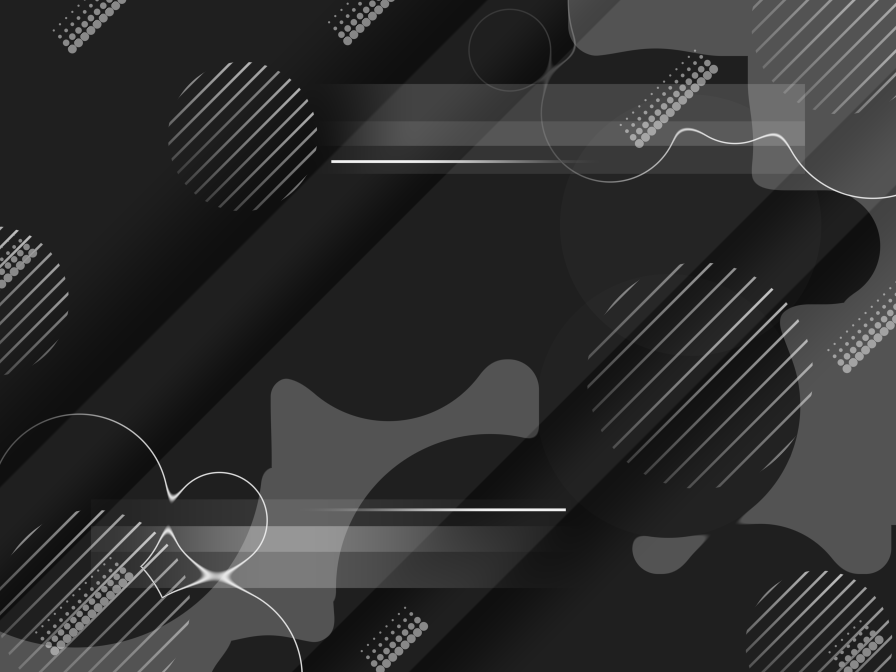
Reproduce this background procedurally as a WebGL 1 fragment shader.

```glsl
precision highp float;
uniform vec2 u_resolution;

const vec2 CANVAS = vec2(7.68, 5.76);  // design units, y runs down
const vec3 BASE = vec3(0.122);
const vec3 SHADE = vec3(0.05);
const vec3 GREY = vec3(0.325);
const vec3 LIGHT = vec3(0.95);
const float DIAGONAL = 0.7071;
const float BLEND = 0.14;              // softness of blob joints
const float STRIPE_GAP = 0.18;         // relative to disc radius
const float STRIPE_HALF = 0.011;
const float DOT_PITCH = 0.075;
const float DOT_RADIUS = 0.038;
const float CURVE_HALF = 0.006;

float pixel;

float hash(float n) {
  n = fract(n * 0.1031);
  n *= n + 33.33;
  return fract(n * (n + n));
}

float fill(float d) { return 1.0 - smoothstep(-pixel, pixel, d); }

float disc(vec2 p, float x, float y, float r) { return length(p - vec2(x, y)) - r; }

float box(vec2 p, vec2 lo, vec2 hi, float r) {
  vec2 q = abs(p - 0.5 * (lo + hi)) - 0.5 * (hi - lo) + r;
  return length(max(q, 0.0)) + min(max(q.x, q.y), 0.0) - r;
}

float join(float a, float b, float k) {
  float h = max(k - abs(a - b), 0.0) / k;
  return min(a, b) - 0.25 * h * h * k;
}

float carve(float a, float b) { return -join(-a, b, BLEND); }

// Rotated frame: x runs up-right, y runs down-right
vec2 slant(vec2 d) { return DIAGONAL * vec2(d.x - d.y, d.x + d.y); }

// One sharp side at edge, fading over a signed reach
float shadow(float s, float edge, float reach) {
  float t = (s - edge) / reach;
  return smoothstep(0.0, 0.03, t) * (1.0 - smoothstep(0.0, 1.0, t));
}

float rightBlob(vec2 p) {
  float d = box(p, vec2(4.87, -2.0), vec2(9.0, 0.48), 0.26);
  d = min(d, box(p, vec2(6.41, -2.0), vec2(9.0, 1.73), 0.33));
  d = min(d, box(p, vec2(6.66, 2.56), vec2(9.0, 4.5), 0.28));
  d = min(d, box(p, vec2(7.2, -1.0), vec2(9.0, 4.5), 0.1));
  d = min(d, box(p, vec2(5.42, 3.8), vec2(7.64, 4.92), 0.22));
  d = carve(d, disc(p, 5.62, 1.24, 0.81));
  float pocket = length(p - vec2(clamp(p.x, 6.5, 7.07), 2.11)) - 0.475;
  d = carve(d, pocket);
  d = carve(d, disc(p, 5.73, 3.48, 1.13));
  return carve(d, disc(p, 6.52, 5.27, 0.78));
}

float leftBlob(vec2 p) {
  float d = box(p, vec2(2.32, 3.24), vec2(3.6, 5.2), 0.16);
  d = min(d, box(p, vec2(3.3, 3.08), vec2(4.62, 5.0), 0.26));
  d = min(d, box(p, vec2(-1.0, 4.0), vec2(2.9, 5.51), 0.24));
  d = min(d, box(p, vec2(-1.0, 5.0), vec2(2.0, 7.0), 0.1));
  d = carve(d, disc(p, 3.33, 2.64, 0.97));
  d = carve(d, disc(p, 4.2, 5.04, 1.32));
  d = carve(d, disc(p, 2.3, 6.0, 0.54));
  return carve(d, disc(p, 0.65, 3.95, 1.6));
}

float upperCurve(vec2 p) {
  float d = join(disc(p, 5.23, 0.97, 0.59), disc(p, 6.3, 0.75, 0.48), 0.25);
  d = join(d, disc(p, 7.48, 0.9, 0.8), 0.25);
  d = join(d, disc(p, 4.37, 0.43, 0.35), 0.15);
  d = join(d, min(disc(p, 5.9, 0.0, 1.03), disc(p, 7.4, 0.0, 0.9)), 0.15);
  return fill(abs(d) - CURVE_HALF) * mix(0.12, 0.9, smoothstep(4.4, 6.3, p.x));
}

float lowerCurve(vec2 p) {
  float d = join(disc(p, 0.68, 4.31, 0.76), disc(p, 1.88, 4.46, 0.41), 0.15);
  d = join(d, disc(p, 1.8, 5.8, 0.79), 0.3);
  d = min(d, disc(p, 0.4, 5.6, 1.1));
  return fill(abs(d) - CURVE_HALF) * mix(0.3, 0.9, smoothstep(0.2, 1.5, p.x));
}

float stripes(vec2 p, float x, float y, float r) {
  vec2 q = slant(p - vec2(x, y));
  float gap = r * STRIPE_GAP;
  float id = floor(q.y / gap);
  float line = fill(abs(q.y - (id + 0.5) * gap) - STRIPE_HALF);
  float glow = mix(0.2, 0.75, clamp(0.5 + 0.5 * q.x / r, 0.0, 1.0));
  return line * fill(length(q) - r) * glow * mix(0.7, 1.1, hash(id + 20.0 + x));
}

// Rows of dots that shrink toward the upper left
float dots(vec2 p, float x, float y, float count) {
  vec2 q = slant(p - vec2(x, y)) * vec2(1.0, -1.0);
  vec2 id = clamp(floor(q / DOT_PITCH + 0.5), vec2(0.0), vec2(count, 3.0));
  float r = DOT_RADIUS / (1.0 + 0.35 * id.y * id.y);
  return 0.5 * fill(length(q - id * DOT_PITCH) - r);
}

// Three stacked strips between four heights
float strips(float y, vec4 edges, vec3 alpha) {
  vec4 on = smoothstep(edges - pixel, edges + pixel, vec4(y));
  return dot(alpha, on.xyz - on.yzw);
}

void main() {
  pixel = CANVAS.y / u_resolution.y;
  vec2 p = gl_FragCoord.xy * pixel;
  p.y = CANVAS.y - p.y;
  pixel *= 0.7;

  // Diagonal folds and faint discs
  float s = p.x + p.y;
  float dark = max(shadow(s, 4.2, -1.5), shadow(s, 5.33, -0.8));
  dark = max(dark, max(shadow(s, 8.25, 0.9), shadow(s, 9.25, 1.1)));
  vec3 col = mix(BASE, SHADE, 0.9 * dark);
  col += 0.02 * fill(disc(p, 5.92, 1.93, 1.12));
  col += 0.012 * fill(disc(p, 5.73, 3.48, 1.13));

  // Grey blobs
  float blob = fill(min(rightBlob(p), leftBlob(p)));
  col = mix(col, GREY * (1.0 - 0.2 * dark), blob);

  // Glassy bars
  float upper = smoothstep(2.6, 3.6, p.x) * fill(p.x - 6.9);
  float lower = fill(0.78 - p.x) * mix(0.25, 1.0, smoothstep(0.78, 2.3, p.x));
  lower *= 1.0 - smoothstep(2.6, 5.1, p.x);
  float glass = upper * strips(p.y, vec4(0.72, 1.04, 1.25, 1.49), vec3(0.17, 0.26, 0.1));
  glass += lower * strips(p.y, vec4(4.28, 4.51, 4.73, 5.04), vec3(0.1, 0.42, 0.25));
  col = mix(col, LIGHT, glass);

  // Fading white rules
  float ink = fill(abs(p.y - 1.385) - 0.012) * fill(2.84 - p.x) * (1.0 - smoothstep(3.4, 5.2, p.x));
  ink = max(ink, fill(abs(p.y - 4.37) - 0.012) * fill(p.x - 4.85) * smoothstep(2.5, 4.3, p.x));

  // Striped discs
  ink = max(ink, max(stripes(p, 2.08, 1.17, 0.64), stripes(p, -0.05, 2.58, 0.64)));
  ink = max(ink, max(stripes(p, 6.0, 3.22, 0.97), stripes(p, 7.22, 0.2, 0.78)));
  ink = max(ink, max(stripes(p, 0.8, 5.2, 0.83), stripes(p, 7.02, 5.52, 0.63)));

  // Dotted ribbons
  ink = max(ink, max(dots(p, 0.62, 0.42, 12.0), dots(p, 2.98, 0.35, 12.0)));
  ink = max(ink, max(dots(p, 5.48, 1.23, 12.0), dots(p, -0.25, 2.7, 10.0)));
  ink = max(ink, max(dots(p, 7.26, 3.16, 12.0), dots(p, 3.26, 5.74, 7.0)));
  ink = max(ink, max(dots(p, 0.47, 5.58, 12.0), dots(p, 7.27, 5.75, 5.0)));

  // Thin wavy outlines
  ink = max(ink, max(upperCurve(p), lowerCurve(p)));
  gl_FragColor = vec4(mix(col, LIGHT, clamp(ink, 0.0, 1.0)), 1.0);
}
```
